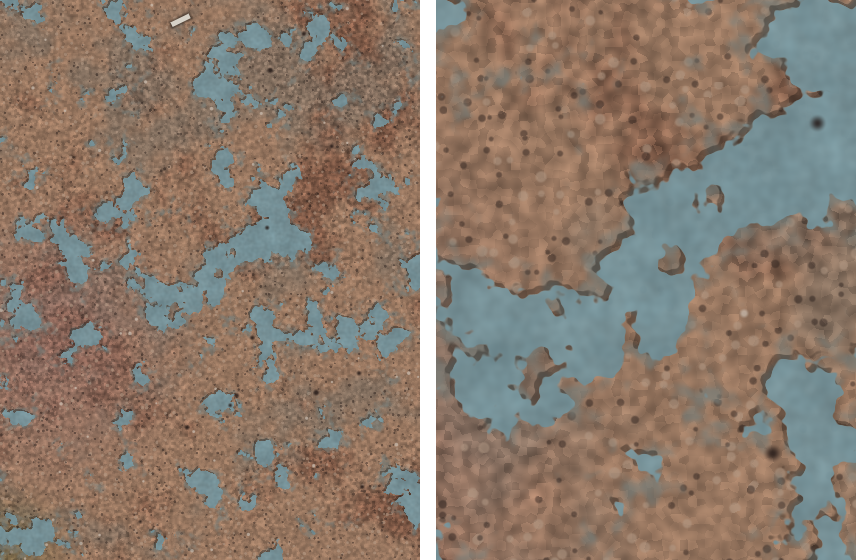
Left, the full canvas; right, a detail of the centre.
Give the GLSL for this texture, as a Shadertoy shader.

```glsl
// Weathered brown concrete with flaking remnants of blue-grey paint.

const vec3 TAN = vec3(0.595, 0.465, 0.375);
const vec3 RUST = vec3(0.475, 0.325, 0.255);
const vec3 DUST = vec3(0.495, 0.435, 0.38);
const vec3 MAUVE = vec3(0.54, 0.40, 0.37);
const vec3 OLIVE = vec3(0.40, 0.36, 0.23);
const vec3 PALE = vec3(0.70, 0.60, 0.52);
const vec3 PAINT = vec3(0.455, 0.570, 0.600);
const vec3 FADED = vec3(0.455, 0.485, 0.470);
const vec3 PIT = vec3(0.15, 0.11, 0.10);

vec2 hash2(vec2 p) {
    vec3 q = fract(p.xyx * vec3(0.1031, 0.1030, 0.0973));
    q += dot(q, q.yzx + 33.33);
    return fract((q.xx + q.yz) * q.zy);
}

float cornerSlope(vec2 cell, vec2 corner, vec2 f) {
    float angle = 6.2832 * hash2(cell + corner).x;
    return dot(vec2(cos(angle), sin(angle)), f - corner);
}

// Gradient noise, roughly -0.7 to 0.7
float gradNoise(vec2 p) {
    vec2 i = floor(p), f = p - i;
    vec2 u = f * f * f * (f * (f * 6.0 - 15.0) + 10.0);
    float low = mix(cornerSlope(i, vec2(0, 0), f), cornerSlope(i, vec2(1, 0), f), u.x);
    float high = mix(cornerSlope(i, vec2(0, 1), f), cornerSlope(i, vec2(1, 1), f), u.x);
    return mix(low, high, u.y);
}

float fbm(vec2 p, int octaves, float gain) {
    float sum = 0.0, amp = 1.0;
    for (int i = 0; i < octaves; i++) {
        sum += amp * gradNoise(p);
        p = mat2(1.6, 1.2, -1.2, 1.6) * p + 17.3;
        amp *= gain;
    }
    return sum;
}

// Nearest grain: x = distance to its centre, yz = its random values
vec3 grain(vec2 p) {
    vec2 i = floor(p);
    vec3 best = vec3(9.0, 0.0, 0.0);
    for (int y = -1; y <= 1; y++)
    for (int x = -1; x <= 1; x++) {
        vec2 cell = i + vec2(x, y);
        float d = length(cell + 0.15 + 0.7 * hash2(cell) - p);
        if (d < best.x) best = vec3(d, hash2(cell + 71.7));
    }
    return best;
}

// Scattered round spots, present in a given share of the cells
float spots(vec2 p, float share, float radius) {
    vec3 g = grain(p);
    float r = radius * (0.6 + 0.6 * g.z);
    return step(g.y, share) * smoothstep(r + 0.1, r - 0.1, g.x);
}

// Height of the paint film: clusters broken up by ragged detail
float paintField(vec2 p) {
    float cluster = 0.55 * gradNoise(p * 2.6 + 4.7);
    float centre = 0.16 * exp(-6.0 * dot(p - vec2(0.66, 0.62), p - vec2(0.66, 0.62)));
    return cluster + centre + fbm(p * 8.5 + 31.0, 5, 0.58);
}

float paintMask(float field) {
    return smoothstep(0.345, 0.385, field);
}

float boxDistance(vec2 p, vec2 halfSize) {
    vec2 d = abs(p) - halfSize;
    return length(max(d, 0.0)) + min(max(d.x, d.y), 0.0);
}

vec3 concrete(vec2 p) {
    float stain = fbm(p * 3.2 + 9.0, 5, 0.6);
    float dust = fbm(p * 4.0 + 57.0, 4, 0.6) + 0.35 * (p.y - 0.75);
    vec3 col = mix(TAN, RUST, 0.85 * smoothstep(0.0, 0.55, stain));
    col = mix(col, DUST, 0.75 * smoothstep(-0.05, 0.45, dust));
    col = mix(col, MAUVE, 0.6 * smoothstep(0.45, 0.0, length(p - vec2(0.1, 0.5))));
    col = mix(col, OLIVE, 0.7 * smoothstep(0.22, 0.0, length(p)));
    // Sand, gravel and pits
    float sand = grain(p * 150.0).y - 0.5;
    float roughness = 0.75 + 0.5 * smoothstep(-0.2, 0.4, stain);
    col *= 1.0 + roughness * (0.22 * sand + 0.30 * gradNoise(p * 90.0) + 0.15 * gradNoise(p * 38.0));
    col = mix(col, PALE, 0.55 * spots(p * 85.0, 0.13, 0.32));
    col = mix(col, PIT, 0.45 * spots(p * 105.0 + 40.0, 0.10, 0.30));
    return mix(col, vec3(0.80, 0.75, 0.70), 0.7 * spots(p * 60.0 + 13.0, 0.012, 0.22));
}

void mainImage(out vec4 fragColor, in vec2 fragCoord) {
    vec2 p = fragCoord / iResolution.x;
    vec3 col = concrete(p);

    // Thin worn paint, then a dark rim beside each flake
    float field = paintField(p);
    float paint = paintMask(field);
    float wear = smoothstep(-0.15, 0.3, gradNoise(p * 55.0) + 0.5 * gradNoise(p * 16.0));
    col = mix(col, FADED, 0.7 * wear * smoothstep(0.02, 0.34, field));
    float rim = paintMask(paintField(p + vec2(0.004, -0.004))) * (1.0 - paint);
    col *= 1.0 - 0.30 * rim;

    // Solid flakes with faint mottling
    float mottle = 0.10 * fbm(p * 24.0, 3, 0.6) + 0.07 * gradNoise(p * 110.0);
    col = mix(col, PAINT * (1.0 + mottle), 0.94 * paint);

    // Dark chips and one pale scrap of litter
    col = mix(col, PIT, 0.85 * spots(p * 26.0 + 5.0, 0.012, 0.14));
    vec2 q = mat2(0.9, -0.44, 0.44, 0.9) * (p - vec2(0.43, 1.285));
    float scrap = boxDistance(q, vec2(0.024, 0.006));
    col *= 1.0 - 0.4 * smoothstep(0.008, 0.0, scrap);
    col = mix(col, vec3(0.84, 0.82, 0.78), smoothstep(0.0015, -0.0015, scrap));

    fragColor = vec4(col, 1.0);
}
```
